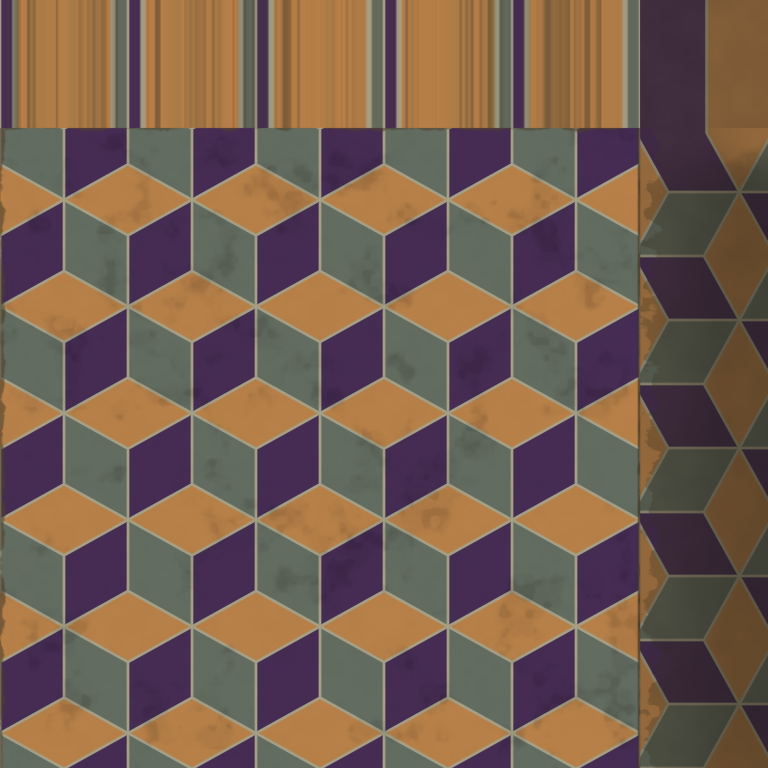
Reproduce this pattern procedurally as a three.js fragment shader.

```glsl
// Tumbling-block tiles on a worn front panel, with a shaded side strip and a streaked top strip.
varying vec2 vUv;

#define REPEATS 6.0                     // cube widths across the canvas
#define PANEL 5.0                       // front panel size in cube widths
#define ROW_STRETCH 1.0392              // turns squat cubes into regular hexagons
#define GROUT_HALF 0.0105
#define SOFT 0.006
#define OCHRE vec3(0.715, 0.500, 0.282)
#define SAGE vec3(0.386, 0.422, 0.375)
#define PLUM vec3(0.273, 0.172, 0.325)
#define GROUT vec3(0.645, 0.625, 0.525)
#define GRIME vec3(0.215, 0.180, 0.125)
#define SIDE_GRIME 0.42
#define SMUDGE 0.13

float hash(vec2 p) {
  return fract(sin(dot(p, vec2(127.1, 311.7))) * 43758.5453);
}

float noise(vec2 p) {
  vec2 i = floor(p), f = fract(p);
  f = f * f * (3.0 - 2.0 * f);
  return mix(mix(hash(i), hash(i + vec2(1.0, 0.0)), f.x),
             mix(hash(i + vec2(0.0, 1.0)), hash(i + 1.0), f.x), f.y);
}

float fbm(vec2 p) {
  float sum = 0.0, amp = 0.5;
  for (int i = 0; i < 4; i++) {
    sum += amp * noise(p);
    p = p * 2.03 + 17.3;
    amp *= 0.5;
  }
  return sum / 0.9375;
}

// Offset from the centre of the nearest cube, as a regular hexagon of width 1
vec2 cubeLocal(vec2 q) {
  vec2 period = vec2(1.0, 1.7320508);
  vec2 p = vec2(q.x - 0.5, q.y * ROW_STRETCH + 0.288675);
  vec2 a = mod(p + 0.5 * period, period) - 0.5 * period;
  vec2 b = mod(p, period) - 0.5 * period;
  return dot(a, a) < dot(b, b) ? a : b;
}

// Three flat faces per cube, separated by grout
vec3 cubes(vec2 q) {
  vec2 l = cubeLocal(q);
  float ax = abs(l.x);
  float lid = l.y * 0.8660254 - ax * 0.5;
  float rim = 0.5 - max(ax, ax * 0.5 + abs(l.y) * 0.8660254);
  float spoke = lid > 0.0 ? lid : min(-lid, ax);
  vec3 face = lid > 0.0 ? OCHRE : (l.x < 0.0 ? SAGE : PLUM);
  float line = 1.0 - smoothstep(GROUT_HALF - SOFT, GROUT_HALF + SOFT, min(rim, spoke));
  return mix(face, GROUT, line);
}

// Front panel: faint smudges and chipped outer edges
vec3 frontPanel(vec2 p) {
  vec3 color = cubes(p - vec2(0.0, 0.272));
  float blot = smoothstep(0.56, 0.78, fbm(p * 3.5));
  blot *= 0.4 + 0.6 * smoothstep(0.4, 0.7, noise(p * 15.0));
  color *= 1.0 - SMUDGE * blot + 0.03 * (fbm(p * 9.0 + 40.0) - 0.5);
  float border = min(min(p.x, PANEL - p.x + 0.03), PANEL - p.y + 0.02);
  float chip = 1.0 - smoothstep(0.0, 0.025, border - 0.08 * (fbm(p * 9.0) - 0.3));
  return mix(color, GRIME * 1.4, 0.6 * chip);
}

// Side strip: the same cubes turned a quarter, dimmed and grimy
vec3 sidePanel(vec2 p) {
  float down = max(REPEATS - p.y, 1.04);
  float across = p.x - PANEL;
  vec3 clean = cubes(vec2(down, across + 0.057));
  vec3 color = mix(clean, GRIME, SIDE_GRIME);
  float below = smoothstep(1.0, 1.5, down);
  color *= 1.0 - below * mix(0.06, 0.22, smoothstep(0.0, 0.8, across));
  color *= 0.95 + 0.1 * fbm(p * 5.0);
  // Ragged cleaner rim along the seam and under the top strip
  float ragged = 0.28 * (fbm(p * vec2(7.0, 9.0)) - 0.25);
  float rim = 1.0 - smoothstep(0.0, 0.03, across - ragged);
  float crest = (1.0 - smoothstep(0.0, 0.25, down - 1.04 - ragged)) * smoothstep(0.4, 0.9, across);
  float exposed = max(rim * 0.6, crest * 0.5) * step(p.y, PANEL);
  return mix(color, clean * 0.9, exposed);
}

// Top strip: one row of the cubes drawn out into vertical streaks
vec3 topStrip(vec2 p) {
  vec3 color = cubes(vec2(p.x, 0.065));
  float broad = noise(vec2(p.x * 9.0, 3.0));
  float fine = noise(vec2(p.x * 45.0, 8.0));
  float streak = 0.55 * broad + 0.45 * fine;
  color = mix(color, GRIME * 1.4, 0.05 + 0.5 * smoothstep(0.4, 0.9, streak));
  float warm = noise(vec2(p.x * 18.0, 21.0)) - 0.5;
  return color * (1.0 + 0.1 * warm * vec3(1.0, 0.3, 0.1));
}

void main() {
  vec2 p = vUv * REPEATS;
  vec3 color = mix(frontPanel(p), topStrip(p), smoothstep(-SOFT, SOFT, p.y - PANEL));
  color = mix(color, sidePanel(p), smoothstep(-SOFT, SOFT, p.x - PANEL));
  // Dark seam between the front and the side
  float seam = 1.0 - smoothstep(0.004, 0.016, abs(p.x - PANEL + 0.008));
  color = mix(color, GRIME, 0.6 * seam * step(p.y, PANEL));
  gl_FragColor = vec4(color, 1.0);
}
```
